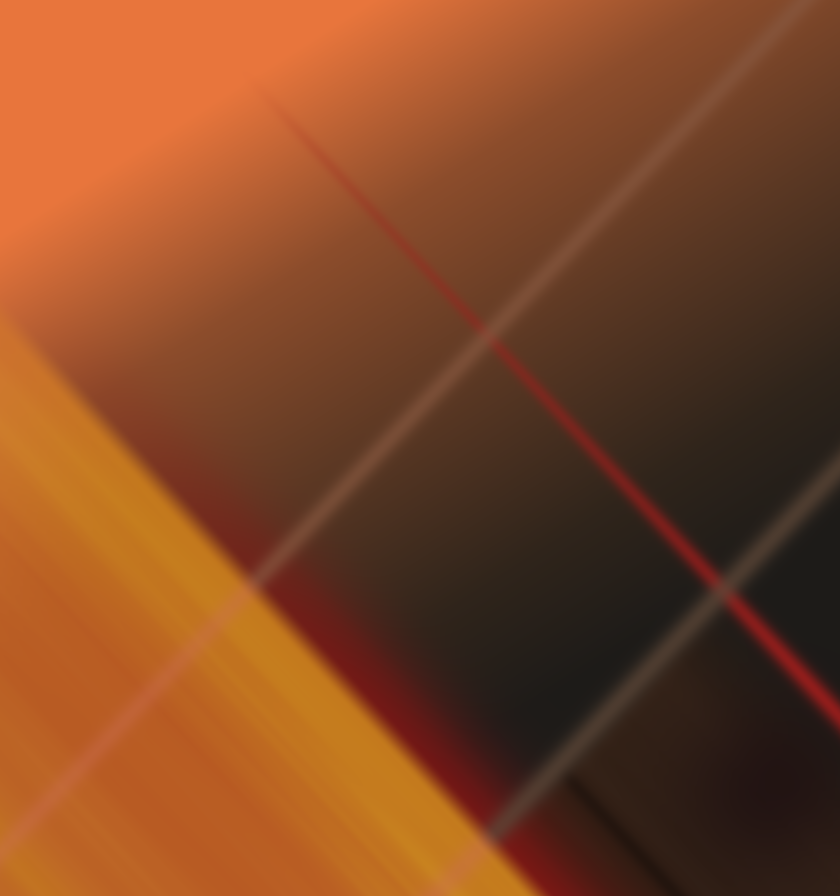
Give the GLSL for this background, as a WebGL 1 fragment shader.

```glsl
precision highp float;

uniform vec2 u_resolution;

// Layout, in canvas heights
const float ASPECT = 0.9375;
const vec2 ACROSS_AXIS = vec2(0.734, 0.679);
const vec2 ALONG_AXIS = vec2(0.727, -0.686);
const vec2 FADE_AXIS = vec2(0.537, -0.843);
const float GOLD_EDGE = 0.442;
const float RED_LINE = 0.824;
const float UPPER_BEAM = -0.033;
const float LOWER_BEAM = 0.353;
const float BEAM_WIDTH = 0.012;
const float GLOW_WIDTH = 0.062;
const vec2 SHADE_CENTER = vec2(0.86, 0.12);

// Colours
const vec3 ORANGE = vec3(0.910, 0.460, 0.235);
const vec3 RUST = vec3(0.550, 0.300, 0.170);
const vec3 BROWN = vec3(0.355, 0.218, 0.138);
const vec3 UMBER = vec3(0.185, 0.142, 0.105);
const vec3 BLACK = vec3(0.115, 0.106, 0.095);
const vec3 GOLD = vec3(0.780, 0.505, 0.115);
const vec3 AMBER = vec3(0.735, 0.385, 0.145);
const vec3 SOFT_GOLD = vec3(0.820, 0.460, 0.200);
const vec3 RED = vec3(0.640, 0.115, 0.110);
const vec3 GLOW_RED = vec3(0.540, 0.085, 0.080);
const vec3 WARM_BEAM = vec3(0.530, 0.345, 0.250);
const vec3 DIM_BEAM = vec3(0.360, 0.275, 0.215);
const vec3 PINK_BEAM = vec3(0.800, 0.430, 0.330);
const vec3 WARM_SHADE = vec3(0.205, 0.125, 0.078);
const vec3 PLUM_SHADE = vec3(0.115, 0.062, 0.066);

float hash(vec2 p) {
  vec3 q = fract(p.xyx * 0.1031);
  q += dot(q, q.yzx + 33.33);
  return fract((q.x + q.y) * q.z);
}

float noise(vec2 p) {
  vec2 cell = floor(p);
  vec2 f = fract(p);
  f *= f * (3.0 - 2.0 * f);
  return mix(mix(hash(cell), hash(cell + vec2(1.0, 0.0)), f.x),
             mix(hash(cell + vec2(0.0, 1.0)), hash(cell + 1.0), f.x), f.y);
}

// Layered noise drawn out along the diagonal, centred on zero
float brushed(float across, float along) {
  float sum = 0.0;
  float weight = 0.5;
  vec2 q = vec2(across * 14.0, along * 1.6) + 20.0;
  for (int i = 0; i < 4; i++) {
    sum += weight * (noise(q) - 0.5);
    q = q * vec2(2.1, 1.3) + 7.0;
    weight *= 0.55;
  }
  return sum;
}

float ramp(float from, float to, float x) {
  return clamp((x - from) / (to - from), 0.0, 1.0);
}

float band(float offset, float width) {
  float d = offset / width;
  return exp(-d * d);
}

vec3 darkField(float fade) {
  vec3 color = mix(ORANGE, RUST, ramp(-0.62, -0.41, fade));
  color = mix(color, BROWN, ramp(-0.41, -0.20, fade));
  color = mix(color, UMBER, ramp(-0.20, 0.0, fade));
  return mix(color, BLACK, ramp(0.0, 0.14, fade));
}

vec3 goldField(float across, float along, float grain) {
  vec3 color = mix(AMBER, GOLD, smoothstep(0.20, GOLD_EDGE, across + grain * 0.16));
  color = mix(color, GOLD, 0.5 * band(across - 0.04, 0.025));
  color = mix(SOFT_GOLD, color, smoothstep(-0.52, -0.16, along));
  return color + grain * vec3(0.05, 0.11, 0.03);
}

void main() {
  vec2 p = gl_FragCoord.xy / u_resolution * vec2(ASPECT, 1.0);
  float across = dot(p, ACROSS_AXIS);
  float along = dot(p, ALONG_AXIS);
  float grain = brushed(across, along);
  float gold = 1.0 - smoothstep(GOLD_EDGE - 0.014, GOLD_EDGE + 0.014, across);
  vec3 color = darkField(dot(p, FADE_AXIS));

  // Tinted shade beyond the lower beam
  float beyond = smoothstep(LOWER_BEAM - 0.005, LOWER_BEAM + 0.025, along);
  float shade = beyond * (1.0 - smoothstep(0.70, 0.84, across));
  color = mix(color, WARM_SHADE + grain * 0.06, shade * 0.85);
  vec2 toShade = (p - SHADE_CENTER) / 0.10;
  color = mix(color, PLUM_SHADE, 0.8 * beyond * exp(-dot(toShade, toShade)));

  // Red glow beside the gold edge
  float distanceOut = max(across - GOLD_EDGE, 0.0) / GLOW_WIDTH;
  float glow = exp(-distanceOut * distanceOut) * smoothstep(-0.48, 0.18, along);
  color = mix(color, GLOW_RED, clamp(glow * (0.86 + grain * 0.5), 0.0, 1.0));
  color *= 1.0 - 0.3 * beyond * band(across - 0.555, 0.010);

  // Thin red line, widening toward the lower right
  float lineWidth = mix(0.007, 0.012, ramp(-0.1, 0.5, along));
  float lineStrength = mix(0.12, 0.85, ramp(-0.40, 0.48, along)) * smoothstep(-0.46, -0.30, along);
  color = mix(color, RED, lineStrength * band(across - RED_LINE, lineWidth));

  color = mix(color, goldField(across, along, grain), gold);

  // Pale crossing beams
  float upper = band(along - UPPER_BEAM, BEAM_WIDTH);
  float lower = band(along - LOWER_BEAM, BEAM_WIDTH * 1.2);
  color = mix(color, mix(WARM_BEAM, PINK_BEAM, gold), upper * mix(0.65, 0.38, gold));
  color = mix(color, mix(DIM_BEAM, PINK_BEAM, gold), lower * mix(0.75, 0.40, gold));

  gl_FragColor = vec4(color, 1.0);
}
```
